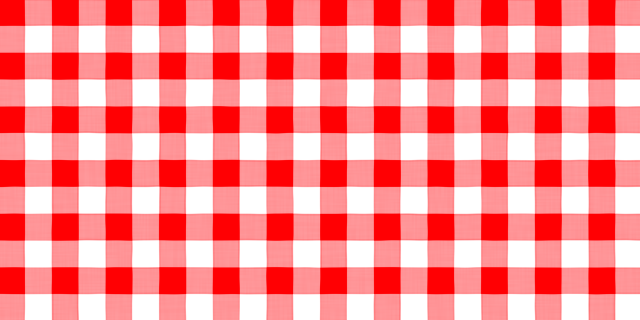
Reproduce this pattern procedurally as a Shadertoy shader.

```glsl
// Red and white gingham cloth: translucent bands crossing into solid red squares.
#define PERIOD 0.1677              // repeat length, in canvas heights
#define BAND_START vec2(-0.0057, -0.0031) // first band edges from the top left
#define BAND_SHARE 0.5             // band width as a share of the repeat
#define WOBBLE 0.0009              // unevenness of the band edges
#define SOFTNESS 0.0022            // half width of the edge blur
#define SEAM_WIDTH 0.0035          // darker line just inside a band edge
#define SEAM_STRENGTH 0.11
#define THREAD_STRENGTH 0.022
#define WHITE vec3(1.0)
#define PINK vec3(1.0, 0.58, 0.59)
#define RED vec3(1.0, 0.0, 0.01)

float hash(vec2 p) {
    p = fract(p * vec2(0.1031, 0.1137));
    p += dot(p, p.yx + 33.33);
    return fract((p.x + p.y) * p.x * 17.0);
}

float noise(vec2 p) {
    vec2 i = floor(p), f = fract(p);
    f = f * f * (3.0 - 2.0 * f);
    return mix(mix(hash(i), hash(i + vec2(1, 0)), f.x),
               mix(hash(i + vec2(0, 1)), hash(i + vec2(1, 1)), f.x), f.y);
}

// Signed distance to the nearest band on each axis, negative inside
vec2 bandDistance(vec2 p) {
    vec2 u = (p - BAND_START) / PERIOD;
    vec2 fromCentre = abs(fract(u - 0.5 * BAND_SHARE + 0.5) - 0.5);
    return (fromCentre - 0.5 * BAND_SHARE) * PERIOD;
}

void mainImage(out vec4 fragColor, in vec2 fragCoord) {
    vec2 p = fragCoord / iResolution.y;
    p.y = 1.0 - p.y;

    // Slightly uneven band edges
    vec2 sway = vec2(noise(p * 22.0 + 7.0), noise(p * 22.0 + 61.0)) - 0.5;
    vec2 d = bandDistance(p + 2.0 * WOBBLE * sway);
    float blur = max(SOFTNESS, 0.6 / iResolution.y);
    vec2 band = 1.0 - smoothstep(-blur, blur, d);

    float cover = max(band.x, band.y);
    float crossing = band.x * band.y;
    float pinkOnly = cover - crossing;

    // Seams and fine threads, varying from square to square
    vec2 square = floor((p - BAND_START) / (PERIOD * BAND_SHARE));
    vec2 seam = 1.0 - smoothstep(0.0, SEAM_WIDTH, abs(d + SEAM_WIDTH));
    float seams = max(seam.x, seam.y) * mix(0.15, 1.0, hash(square + 19.0));
    float threads = noise(p * vec2(210.0, 12.0)) + noise(p * vec2(12.0, 210.0)) - 1.0;
    float tone = SEAM_STRENGTH * seams + THREAD_STRENGTH * threads;

    vec3 color = mix(mix(WHITE, PINK, cover), RED, crossing);
    color.gb -= pinkOnly * tone;
    fragColor = vec4(clamp(color, 0.0, 1.0), 1.0);
}
```
